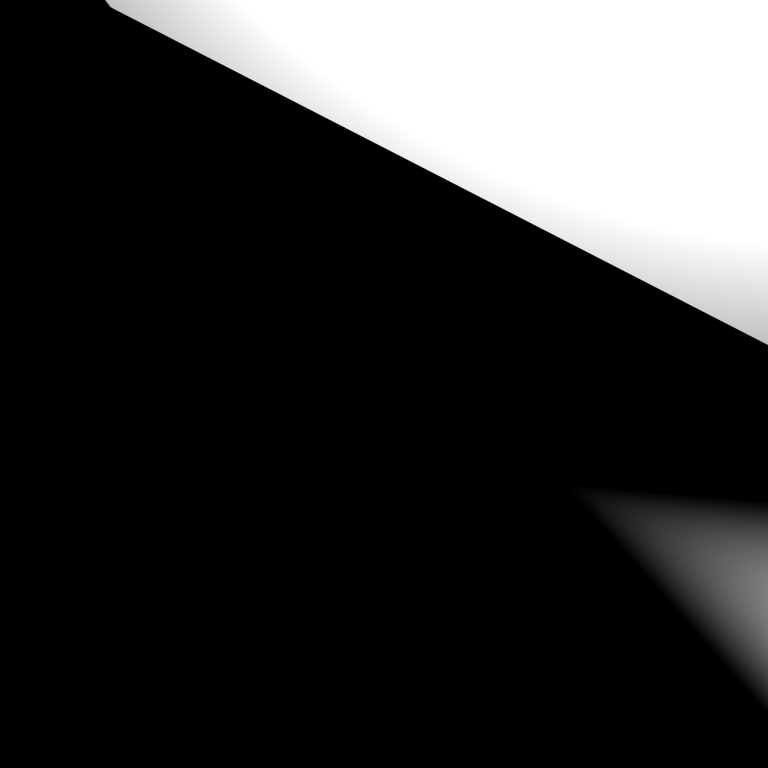
A three.js fragment shader for this background:

```glsl
// A bright slanted panel at the upper right and a dim wedge of light at the
// lower right, both on black. Half-plane distances cut the shapes; a large
// circle shades the panel, and a blend of edge distances lights the wedge.

varying vec2 vUv;

// Signed distance to a line through a point, positive on the normal's side
float halfPlane(vec2 p, vec2 point, vec2 normal) {
  return dot(p - point, normalize(normal));
}

// White inside a large circle, falling off to grey outside it
float panelLight(vec2 p) {
  float beyond = max(length(p - vec2(1.098, 1.798)) - 1.12, 0.0);
  return 1.0 - 1.9 * beyond;
}

// Crisp panel with a long lower edge and a short cut at its left end
float panelMask(vec2 p) {
  vec2 corner = vec2(0.143, 0.991);
  float lower = halfPlane(p, corner, vec2(0.5137, 1.0));
  float left = halfPlane(p, corner, vec2(0.8, 0.6));
  return smoothstep(-0.001, 0.001, lower) * smoothstep(-0.001, 0.002, left);
}

// Soft wedge that brightens away from both of its edges
float wedgeLight(vec2 p) {
  vec2 tip = vec2(0.733, 0.371);
  float top = max(halfPlane(p, tip, vec2(-0.084, -1.0)), 0.0);
  float side = max(halfPlane(p, tip, vec2(1.14, 1.0)), 0.0);
  float glow = 9.3 * top * side / (top + side + 0.0001);
  return glow * glow / (glow + 0.03);
}

void main() {
  float light = mix(wedgeLight(vUv), panelLight(vUv), panelMask(vUv));
  gl_FragColor = vec4(vec3(clamp(light, 0.0, 1.0)), 1.0);
}
```
